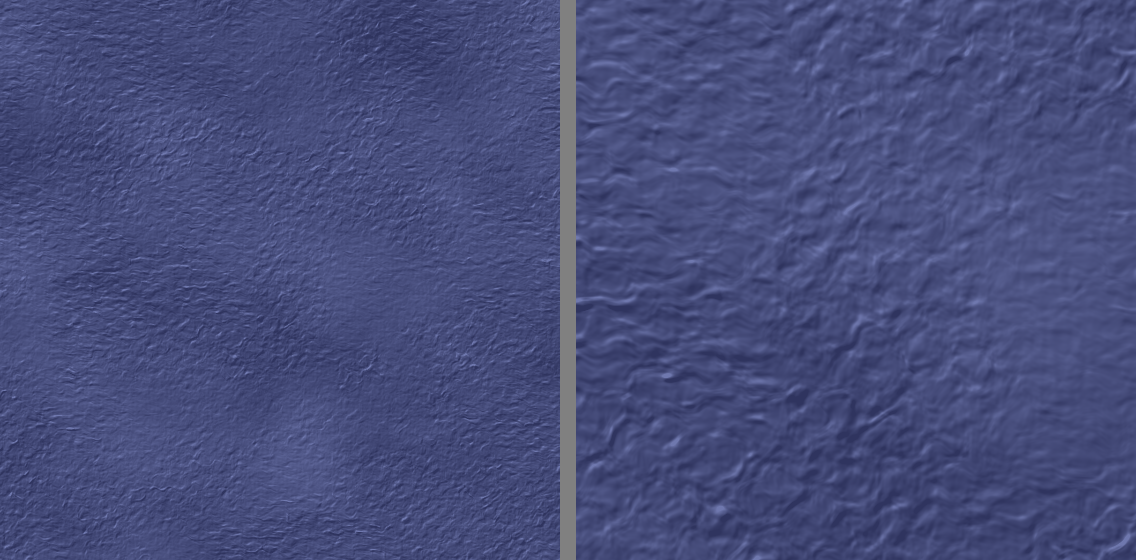
Left: the whole. Right: its middle third, enlarged.
This texture is drawn by a WebGL 1 fragment shader. Its source:

```glsl
precision highp float;

uniform vec2 u_resolution;

const vec3 BASE_BLUE = vec3(0.274, 0.299, 0.482);
const vec3 TONE_STEP = vec3(0.034, 0.036, 0.042);
const vec2 LIGHT_DIR = vec2(-0.5, 0.866);
const float RELIEF_STEP = 0.0014;

float hash(vec2 cell) {
  vec3 h = fract(vec3(cell.xyx) * vec3(0.1031, 0.1030, 0.0973));
  h += dot(h, h.yzx + 33.33);
  return fract((h.x + h.y) * h.z);
}

float noise(vec2 p) {
  vec2 cell = floor(p);
  vec2 f = fract(p);
  vec2 blend = f * f * f * (f * (f * 6.0 - 15.0) + 10.0);
  float low = mix(hash(cell), hash(cell + vec2(1.0, 0.0)), blend.x);
  float high = mix(hash(cell + vec2(0.0, 1.0)), hash(cell + 1.0), blend.x);
  return mix(low, high, blend.y);
}

vec2 rotate(vec2 p, float angle) {
  float c = cos(angle);
  float s = sin(angle);
  return vec2(c * p.x + s * p.y, c * p.y - s * p.x);
}

float fbm(vec2 p, float gain) {
  float sum = 0.0;
  float weight = 0.55;
  for (int octave = 0; octave < 3; octave++) {
    sum += weight * noise(p);
    p = rotate(p, 0.5) * 2.03 + 17.3;
    weight *= gain;
  }
  return sum;
}

// Bends straight noise cells into irregular folds
vec2 warp(vec2 p, float frequency, float amount) {
  vec2 bend = vec2(noise(p * frequency + 41.0), noise(p * frequency + 83.0));
  return p + amount * (bend - 0.5);
}

// Short raised lines: mid-level contours, cut into pieces
float crease(vec2 p, float width) {
  float line = 1.0 - smoothstep(0.0, width, abs(noise(p) - 0.5));
  return line * smoothstep(0.5, 0.72, noise(p * 1.5 + 19.0));
}

// Slanted pebbling in some patches, level wrinkles in others
float height(vec2 p, float wrinkled, float creased) {
  vec2 q = warp(p, 75.0, 0.006);
  vec2 slanted = rotate(q, 0.65);
  float pebbles = fbm(slanted * vec2(92.0, 126.0) + 9.0, 0.45);
  float wrinkles = fbm(q * vec2(72.0, 146.0) + 60.0, 0.45);
  float folds = mix(crease(slanted * vec2(48.0, 70.0) + 5.0, 0.22),
                    crease(q * vec2(40.0, 90.0) + 31.0, 0.26), wrinkled);
  return mix(pebbles, wrinkles, wrinkled) + 0.32 * creased * folds;
}

// Faint cloth-like grid, broken up by noise
float weave(vec2 p) {
  vec2 threads = sin(warp(p, 40.0, 0.005) * vec2(840.0, 920.0));
  float grain = noise(p * vec2(210.0, 260.0)) - 0.5;
  return (threads.x + threads.y) * noise(p * 80.0 + 12.0) + 2.0 * grain;
}

void main() {
  vec2 uv = gl_FragCoord.xy / u_resolution;

  // Broad patches that set the kind and depth of the relief
  float wrinkled = smoothstep(0.36, 0.66, noise(warp(uv, 14.0, 0.1) * 8.0 + 3.0));
  float rough = smoothstep(0.25, 0.65, fbm(uv * vec2(6.0, 7.5) + 27.0, 0.6));
  float creased = smoothstep(0.4, 0.8, noise(uv * 24.0 + 70.0));

  // Light slanting down from the upper left
  vec2 offset = LIGHT_DIR * RELIEF_STEP;
  float slope = height(uv - offset, wrinkled, creased)
              - height(uv + offset, wrinkled, creased);
  float relief = slope * mix(5.0, 8.6, rough);
  relief += 0.16 * max(relief, 0.0) * relief;

  // Soft clouds of lighter and darker dye
  float clouds = fbm(warp(uv, 7.0, 0.08) * vec2(4.0, 5.5) + 50.0, 0.6) - 0.53;
  float tone = relief + 3.1 * clouds - 0.35 * (rough - 0.5) + 0.22 * weave(uv);

  gl_FragColor = vec4(BASE_BLUE + TONE_STEP * clamp(tone, -2.6, 4.8), 1.0);
}
```
